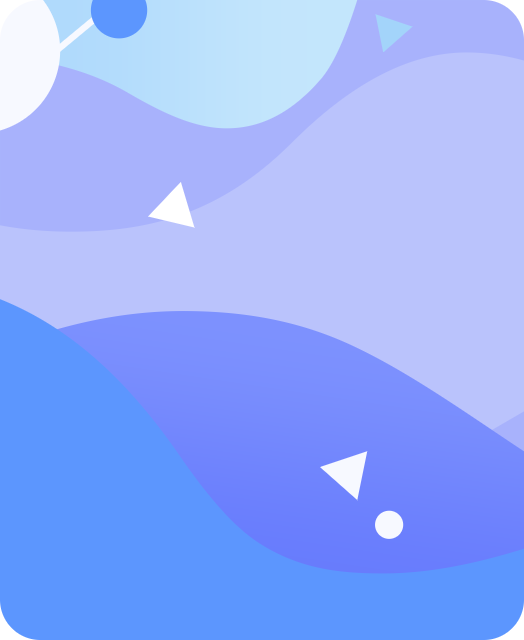
Write a WebGL 2 fragment shader that draws this background.

```glsl
#version 300 es
precision highp float;

uniform vec2 u_resolution;
out vec4 fragColor;

// Height of a smooth curve through knots of (x, height, slope)
float wave(float x, vec3 knots[5]) {
    float height = knots[0].y;
    for (int i = 0; i < 4; i++) {
        vec3 a = knots[i], b = knots[i + 1];
        if (x < a.x) break;
        float w = b.x - a.x;
        float t = clamp((x - a.x) / w, 0.0, 1.0);
        float s = 1.0 - t;
        height = mix(a.y, b.y, t * t * (3.0 - 2.0 * t))
               + w * t * s * (a.z * s - b.z * t);
    }
    return height;
}

float circle(vec2 p, vec2 center, float radius) {
    return length(p - center) - radius;
}

float segment(vec2 p, vec2 a, vec2 b, float halfWidth) {
    vec2 ab = b - a;
    float t = clamp(dot(p - a, ab) / dot(ab, ab), 0.0, 1.0);
    return length(p - a - ab * t) - halfWidth;
}

// Equilateral triangle with one corner pointing along the angle
float triangle(vec2 p, vec2 center, float radius, float angle) {
    float d = -1.0;
    for (int i = 0; i < 3; i++) {
        float a = angle + float(i) * 2.0943951;
        d = max(d, -dot(p - center, vec2(cos(a), sin(a))));
    }
    return d - 0.5 * radius;
}

float roundedBox(vec2 p, vec2 halfSize, float radius) {
    vec2 q = abs(p) - halfSize + radius;
    return length(max(q, 0.0)) + min(max(q.x, q.y), 0.0) - radius;
}

// Antialiased coverage, one pixel wide along the gradient
float cover(float d) {
    float pixel = length(vec2(dFdx(d), dFdy(d)));
    return clamp(0.5 - d / max(pixel, 1e-6), 0.0, 1.0);
}

void main() {
    vec2 p = gl_FragCoord.xy / u_resolution.y;
    vec2 halfSize = 0.5 * u_resolution / u_resolution.y;
    vec3 lavender = vec3(0.66, 0.70, 0.99);
    vec3 blue = vec3(0.36, 0.59, 0.995);
    vec3 offWhite = vec3(0.97, 0.975, 1.0);
    vec3 color = lavender;

    // Pale swell across the middle
    float paleTop = wave(p.x, vec3[5](
        vec3(0.0, 0.648, -0.19), vec3(0.111, 0.638, 0.0), vec3(0.456, 0.777, 1.0),
        vec3(0.729, 0.918, 0.0), vec3(0.82, 0.905, -0.28)));
    color = mix(color, vec3(0.73, 0.765, 0.99), cover(p.y - paleTop));

    // Cyan lobe hanging from the top
    float cyanEdge = wave(p.x, vec3[5](
        vec3(0.0, 0.915, -0.15), vec3(0.2, 0.855, -0.58), vec3(0.354, 0.7995, 0.0),
        vec3(0.501, 0.876, 1.15), vec3(0.57, 1.04, 3.6)));
    vec3 cyan = mix(vec3(0.69, 0.855, 0.99), vec3(0.765, 0.9, 0.99),
                    smoothstep(0.08, 0.48, p.x));
    color = mix(color, cyan, cover(cyanEdge - p.y));

    // Small slope at the right, behind the indigo hill
    color = mix(color, lavender, cover(p.y - 0.358 - 0.58 * (p.x - 0.82)));

    // Indigo hill
    float indigoTop = wave(p.x, vec3[5](
        vec3(0.0, 0.455, 0.4), vec3(0.286, 0.514, 0.0), vec3(0.547, 0.4616, -0.46),
        vec3(0.82, 0.294, -0.66), vec3(1.0, 0.175, -0.66)));
    vec3 indigo = mix(vec3(0.405, 0.485, 0.99), vec3(0.49, 0.57, 0.995),
                      smoothstep(0.06, 0.48, p.y + 0.15 * (p.x - 0.6)));
    color = mix(color, indigo, cover(p.y - indigoTop));

    // Blue foreground
    float blueTop = wave(p.x, vec3[5](
        vec3(0.0, 0.5326, -0.4), vec3(0.28, 0.289, -1.45), vec3(0.404, 0.152, -0.65),
        vec3(0.599, 0.104, 0.0), vec3(0.82, 0.143, 0.31)));
    color = mix(color, blue, cover(p.y - blueTop));

    // Joined discs in the upper left
    color = mix(color, offWhite, cover(segment(p, vec2(0.08, 0.914), vec2(0.15, 0.972), 0.005)));
    color = mix(color, offWhite, cover(circle(p, vec2(-0.036, 0.921), 0.13)));
    color = mix(color, blue, cover(circle(p, vec2(0.186, 0.984), 0.044)));

    // Loose triangles and dot
    color = mix(color, vec3(1.0), cover(triangle(p, vec2(0.2726, 0.674), 0.043, 1.337)));
    color = mix(color, offWhite, cover(triangle(p, vec2(0.544, 0.2613), 0.045, 0.846)));
    color = mix(color, vec3(0.64, 0.83, 0.98), cover(triangle(p, vec2(0.61, 0.9514), 0.0352, 0.199)));
    color = mix(color, offWhite, cover(circle(p, vec2(0.608, 0.18), 0.022)));

    // Rounded card corners on white
    color = mix(vec3(1.0), color, cover(roundedBox(p - halfSize, halfSize, 0.063)));
    fragColor = vec4(color, 1.0);
}
```
